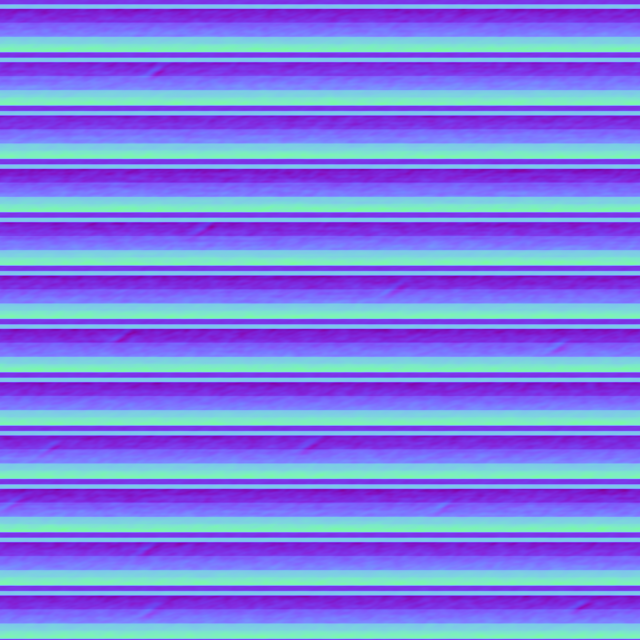
Write a WebGL 1 fragment shader that draws this texture map.

```glsl
precision highp float;
// Tangent-space normal map of stacked horizontal siding boards with grooves, grain and dents.

uniform vec2 u_resolution;

#define BOARDS 12.0        // boards from top to bottom
#define EDGE 0.017         // half width of a profile step, in board heights
#define GRAIN 0.17         // strength of the slanted grain
#define STREAK 0.07        // strength of the level streaks
#define BOARD_SHIFT 0.05   // slope difference between boards
#define DENT_CHANCE 0.3    // share of dent slots in use
#define DENT_DEPTH 0.32    // slope of a dent
#define DENT_SIZE vec2(0.24, 0.07)
#define LEAN -0.02         // constant sideways tilt

float hash(vec3 p) {
  p = fract(p * vec3(0.1031, 0.1030, 0.0973));
  p += dot(p, p.yzx + 33.33);
  return fract((p.x + p.y) * p.z);
}

// Gradient noise that wraps every `period` cells; `seed` picks the pattern.
float cornerNoise(vec2 cell, vec2 offset, float period, float seed) {
  float angle = 6.2831853 * hash(vec3(mod(cell, period), seed));
  return dot(vec2(cos(angle), sin(angle)), offset);
}

float gradientNoise(vec2 p, float period, float seed) {
  vec2 cell = floor(p);
  vec2 f = p - cell;
  vec2 w = f * f * f * (f * (f * 6.0 - 15.0) + 10.0);
  vec2 e = vec2(0.0, 1.0);
  float low = mix(cornerNoise(cell, f, period, seed),
                  cornerNoise(cell + e.yx, f - e.yx, period, seed), w.x);
  float high = mix(cornerNoise(cell + e, f - e, period, seed),
                   cornerNoise(cell + e.yy, f - e.yy, period, seed), w.x);
  return mix(low, high, w.y);
}

float rise(float at, float p) {
  float soft = max(EDGE, 0.75 * BOARDS / u_resolution.y);
  return smoothstep(at - soft, at + soft, p);
}

// Encoded vertical slope down one board: p runs from 0 (top) to 1 (bottom).
float boardProfile(float p) {
  float bevel = 0.02 + 0.20 * sqrt(clamp((p - 0.16) / 0.27, 0.0, 1.0));
  float face = mix(0.37, 0.52, smoothstep(0.42, 0.70, p));
  float lip = mix(0.79, 0.83, smoothstep(0.70, 0.82, p));
  float rim = mix(0.89, 0.95, smoothstep(0.83, 0.93, p));
  float g = mix(0.20, 0.78, rise(0.082, p));   // groove, then bead
  g = mix(g, bevel, rise(0.165, p));
  g = mix(g, face, rise(0.425, p));
  g = mix(g, lip, rise(0.690, p));
  g = mix(g, rim, rise(0.825, p));
  return mix(g, 0.20, rise(0.980, p));         // back into the groove
}

// Slanted creases scattered along a board.
vec2 dentTilt(float x, float p, float board) {
  vec2 tilt = vec2(0.0);
  for (int i = 0; i < 3; i++) {
    float slot = float(i);
    float used = step(hash(vec3(board, slot, 7.0)), DENT_CHANCE);
    float centerX = hash(vec3(board, slot, 19.0));
    float centerP = mix(0.3, 0.55, hash(vec3(board, slot, 31.0)));
    vec2 d = vec2((fract(x - centerX + 0.5) - 0.5) * BOARDS, centerP - p);
    vec2 across = vec2(-0.5, 0.866);
    vec2 q = vec2(dot(d, vec2(0.866, 0.5)), dot(d, across)) / DENT_SIZE;
    tilt += used * DENT_DEPTH * q.y * exp(-dot(q, q)) * across * 2.0;
  }
  return tilt;
}

void main() {
  vec2 uv = gl_FragCoord.xy / u_resolution;
  float down = (1.0 - uv.y) * BOARDS;
  float board = mod(floor(down), BOARDS);
  float p = fract(down);

  // Main slope, slightly different on each board
  float faceMask = rise(0.165, p) * (1.0 - rise(0.690, p));
  float slope = 2.0 * boardProfile(p) - 1.0;
  slope += faceMask * BOARD_SHIFT * (2.0 * hash(vec3(board, 3.0, 5.0)) - 1.0);

  // Grain on a sheared grid whose whole-number steps wrap at the canvas edges
  vec2 slant = vec2(32.0 * (uv.x + uv.y), 96.0 * uv.y - 32.0 * uv.x);
  float grain = gradientNoise(slant, 32.0, board)
              + 0.6 * gradientNoise(slant * 2.0, 64.0, board + 20.0);
  float sideways = gradientNoise(slant, 32.0, board + 40.0);
  float streak = gradientNoise(uv * vec2(8.0, 192.0), 192.0, board + 60.0);
  streak *= mix(0.4, 1.6, hash(vec3(board, 11.0, 2.0)));
  float wear = mix(0.45, 1.0, faceMask);

  vec2 tilt = vec2(LEAN, slope);
  tilt += wear * GRAIN * vec2(0.25 * sideways - 0.35 * grain, grain);
  tilt.y += wear * STREAK * streak;
  tilt += dentTilt(uv.x, p, board) * wear;
  tilt = clamp(tilt, -0.98, 0.98);

  float facing = sqrt(max(1.0 - dot(tilt, tilt), 0.02));
  gl_FragColor = vec4(0.5 + 0.5 * vec3(tilt, facing), 1.0);
}
```
